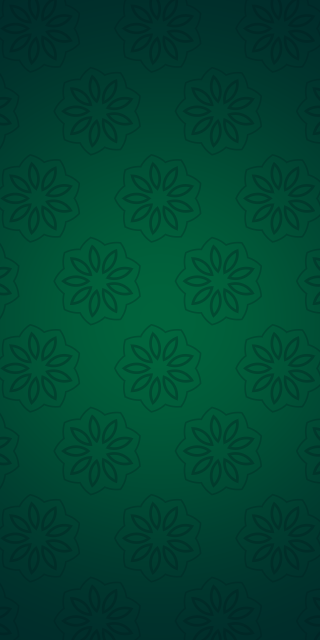
A Shadertoy shader for this pattern:

```glsl
// Tonal rosette wallpaper: nine-petalled flowers on a staggered grid,
// inked softly over a deep green radial glow. Each flower is one folded
// sector holding a lens-shaped petal and a lobed, pointed outline.

// Layout, in canvas widths from the canvas centre
const vec2 CELL = vec2(0.379, 0.531);
const vec2 FIRST_ROW = vec2(-0.003, -0.151);
const vec2 STAGGER = vec2(0.1895, 0.2725);
const float RADIUS = 0.138;

// Rosette, in units of its radius
const float PETALS = 9.0;
const float NOTCH_RADIUS = 0.83;
const float LOBE_ARC_RADIUS = 0.70;
const float OUTLINE_HALF_WIDTH = 0.019;
const float PETAL_CENTRE = 0.51;
const float PETAL_HALF_LENGTH = 0.283;
const float PETAL_HALF_WIDTH = 0.098;
const float PETAL_LINE_HALF_WIDTH = 0.031;

// Colours
const vec3 GLOW = vec3(0.0, 0.392, 0.235);
const vec3 EDGE = vec3(0.0, 0.170, 0.165);
const vec3 INK = vec3(0.0, 0.10, 0.11);
const float GLOW_RADIUS = 1.19;
const float PETAL_INK = 0.32;
const float OUTLINE_INK = 0.27;

const float PI = 3.14159;

// Folds the plane into half a sector with its axis along +x
vec2 foldSector(vec2 p) {
    float sector = 2.0 * PI / PETALS;
    float angle = mod(atan(p.y, p.x) - PI + 0.5 * sector, sector) - 0.5 * sector;
    return length(p) * vec2(cos(angle), abs(sin(angle)));
}

// Distance to a pointed lens lying along x
float lensDistance(vec2 p, float halfLength, float halfWidth) {
    float arc = (halfLength * halfLength + halfWidth * halfWidth) / (2.0 * halfWidth);
    return length(vec2(p.x, abs(p.y) + arc - halfWidth)) - arc;
}

// Distance to the convex arc running from lobe tip to notch
float lobeDistance(vec2 p) {
    vec2 tip = vec2(1.0, 0.0);
    vec2 notch = NOTCH_RADIUS * vec2(cos(PI / PETALS), sin(PI / PETALS));
    vec2 chord = notch - tip;
    vec2 inward = normalize(vec2(-chord.y, chord.x));
    float sagitta = sqrt(LOBE_ARC_RADIUS * LOBE_ARC_RADIUS - 0.25 * dot(chord, chord));
    vec2 centre = 0.5 * (tip + notch) + inward * sagitta;
    return length(p - centre) - LOBE_ARC_RADIUS;
}

float stroke(float d, float halfWidth, float pixel) {
    return clamp(0.5 - (abs(d) - halfWidth) / pixel, 0.0, 1.0);
}

// Ink coverage of one rosette
float rosette(vec2 p, float pixel) {
    vec2 q = foldSector(p);
    float petal = lensDistance(q - vec2(PETAL_CENTRE, 0.0), PETAL_HALF_LENGTH, PETAL_HALF_WIDTH);
    float petalInk = PETAL_INK * stroke(petal, PETAL_LINE_HALF_WIDTH, pixel);
    float outlineInk = OUTLINE_INK * stroke(lobeDistance(q), OUTLINE_HALF_WIDTH, pixel);
    return max(petalInk, outlineInk);
}

void mainImage(out vec4 fragColor, in vec2 fragCoord) {
    vec2 p = (fragCoord - 0.5 * iResolution.xy) / iResolution.x;
    float pixel = 1.0 / (iResolution.x * RADIUS);

    // Radial ground
    vec3 color = mix(GLOW, EDGE, smoothstep(0.0, GLOW_RADIUS, length(p)));

    // Two interleaved grids of rosettes
    float ink = 0.0;
    for (int i = 0; i < 2; i++) {
        vec2 q = p - FIRST_ROW - float(i) * STAGGER;
        q -= CELL * floor(q / CELL + 0.5);
        ink = max(ink, rosette(q / RADIUS, pixel));
    }
    fragColor = vec4(mix(color, INK, ink), 1.0);
}
```
